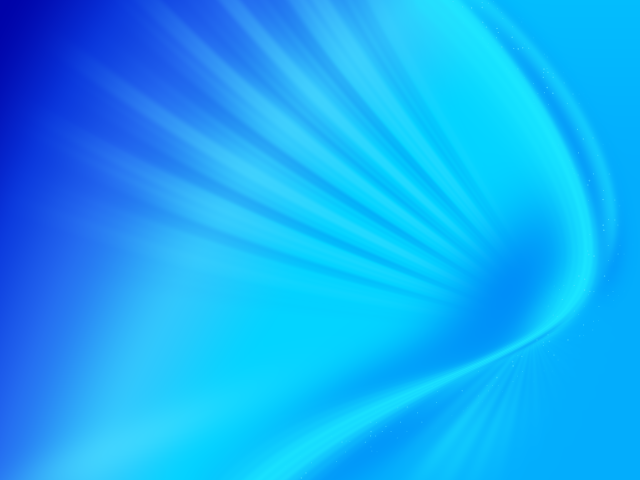
This background is drawn by a Shadertoy shader. Its source:

```glsl
// A blue-to-cyan backdrop: soft light rays fan out of a hub, enclosed by a
// glowing ribbon that sweeps down and bends left. The ribbon follows Bezier
// distance fields; rays and strands are layered sines; sparks are hashed cells.

const vec3 NAVY  = vec3(0.00, 0.01, 0.66);
const vec3 ROYAL = vec3(0.03, 0.20, 0.86);
const vec3 BLUE  = vec3(0.14, 0.41, 0.94);
const vec3 SKY   = vec3(0.20, 0.78, 0.99);
const vec3 CYAN  = vec3(0.01, 0.83, 1.00);
const vec3 AZURE = vec3(0.01, 0.68, 0.99);
const vec3 SHADE = vec3(0.00, 0.55, 0.97);
const vec3 GLOW  = vec3(0.12, 0.92, 1.00);
const vec3 PALE  = vec3(0.34, 0.89, 1.00);

const vec2 RAY_HUB = vec2(1.198, 0.288);
const vec2 FAN_HUB = vec2(1.110, 0.310);
const float RAY_FREQUENCY = 45.0;
const float RAY_STRENGTH = 0.30;
const float SPARK_CELLS = 95.0;
const int CURVE_STEPS = 28;

float bell(float x, float width) { x /= width; return exp(-x * x); }

float hash(vec2 p) {
    vec3 q = fract(p.xyx * vec3(0.1031, 0.1030, 0.0973));
    q += dot(q, q.yzx + 33.33);
    return fract((q.x + q.y) * q.z);
}

// Soft elliptical spot, stretched along an angle
float spot(vec2 p, vec2 center, vec2 radii, float angle) {
    vec2 axis = vec2(cos(angle), sin(angle));
    vec2 q = p - center;
    q = vec2(dot(q, axis), dot(q, vec2(-axis.y, axis.x))) / radii;
    return exp(-dot(q, q));
}

vec2 bezier(vec2 a, vec2 b, vec2 c, vec2 d, float t) {
    float u = 1.0 - t;
    return u * u * u * a + 3.0 * u * u * t * b + 3.0 * u * t * t * c + t * t * t * d;
}

// Signed distance to a cubic (positive outside the bend) and position along it
vec2 curveField(vec2 p, vec2 a, vec2 b, vec2 c, vec2 d) {
    vec2 best = vec2(10.0, 0.0), start = a;
    for (int i = 1; i <= CURVE_STEPS; i++) {
        vec2 end = bezier(a, b, c, d, float(i) / float(CURVE_STEPS));
        vec2 e = end - start, q = p - start;
        float h = clamp(dot(q, e) / dot(e, e), 0.0, 1.0);
        float dist = length(q - h * e);
        if (dist < abs(best.x)) {
            float side = e.x * q.y - e.y * q.x < 0.0 ? -1.0 : 1.0;
            best = vec2(side * dist, (float(i) - 1.0 + h) / float(CURVE_STEPS));
        }
        start = end;
    }
    return best;
}

// Diagonal colour ramp from the dark corner to cyan
vec3 backdrop(vec2 p) {
    float drop = 1.0 - p.y;
    float g = 0.75 * p.x + 0.4 * drop + 0.6 * p.x * drop;
    vec3 col = mix(NAVY, ROYAL, smoothstep(0.0, 0.22, g));
    col = mix(col, BLUE, smoothstep(0.14, 0.40, g));
    col = mix(col, SKY, smoothstep(0.32, 0.68, g));
    return mix(col, CYAN, smoothstep(0.62, 0.95, g));
}

// Signed brightness of the rays fanning to the upper left
float rays(vec2 p) {
    vec2 q = vec2(RAY_HUB.x - p.x, p.y - RAY_HUB.y);
    float r = length(q), a = atan(q.y, q.x) + 0.03 * sin(3.0 * r);
    float wave = cos(RAY_FREQUENCY * (a - 0.51) + 0.5 * sin(17.0 * a));
    wave += 0.30 * sin(113.0 * a + 1.0) + 0.13 * sin(271.0 * a);
    float mask = smoothstep(0.08, 0.50, a) * (1.0 - smoothstep(0.92, 1.15, a));
    return wave * mask * smoothstep(0.12, 0.5, r) * (1.0 - smoothstep(0.75, 1.3, r));
}

float sparks(vec2 p) {
    vec2 cell = floor(p * SPARK_CELLS);
    vec2 jitter = 0.25 + 0.5 * vec2(hash(cell + 7.0), hash(cell + 19.0));
    float size = mix(0.08, 0.2, hash(cell + 41.0));
    float dist = length(fract(p * SPARK_CELLS) - jitter);
    return step(0.84, hash(cell)) * (1.0 - smoothstep(size * 0.3, size + 0.08, dist));
}

void mainImage(out vec4 fragColor, in vec2 fragCoord) {
    vec2 p = fragCoord / iResolution.y;

    // Main ribbon in two joined curves, s runs 0..2; then the outer ribbon
    vec2 upper = curveField(p, vec2(0.92, 1.02), vec2(1.146, 0.809), vec2(1.302, 0.497), vec2(1.194, 0.366));
    vec2 lower = curveField(p, vec2(1.194, 0.366), vec2(1.111, 0.245), vec2(0.747, 0.184), vec2(0.521, -0.042));
    vec2 outer = curveField(p, vec2(0.98, 1.02), vec2(1.189, 0.852), vec2(1.389, 0.531), vec2(1.198, 0.361));
    bool onUpper = abs(upper.x) < abs(lower.x);
    float d = onUpper ? upper.x : lower.x;
    float s = onUpper ? upper.y : 1.0 + lower.y;

    // Inner field: ramp, rays, pale sweep and the shadow in the bend
    vec3 inside = backdrop(p);
    float ray = rays(p) * RAY_STRENGTH;
    inside = mix(inside, PALE, max(ray, 0.0));
    inside = mix(inside, inside * vec3(0.5, 0.68, 0.95), max(-ray, 0.0) * 1.3);
    inside = mix(inside, PALE, 0.45 * spot(p, vec2(0.28, 0.08), vec2(0.27, 0.05), 0.40));
    inside = mix(inside, SHADE, 0.95 * spot(p, vec2(1.06, 0.40), vec2(0.21, 0.10), 0.95));
    inside = mix(inside, SHADE, 0.65 * bell(d + 0.05, 0.06) * smoothstep(1.0, 1.25, s) * (1.0 - 0.5 * smoothstep(1.6, 2.0, s)));

    // Outer field: azure with a feathered fan below the bend
    vec3 outside = mix(AZURE, CYAN, 0.45 * smoothstep(0.6, 1.1, p.y));
    vec2 f = p - FAN_HUB;
    float fanAngle = atan(f.x, -f.y);
    float feather = 0.75 + 0.25 * sin(31.0 * fanAngle) * sin(13.0 * fanAngle + 1.0);
    outside = mix(outside, SHADE, 0.75 * bell(d - 0.055, 0.055) * smoothstep(1.15, 1.5, s));
    outside = mix(outside, GLOW, 0.6 * feather * spot(p, vec2(0.98, 0.12), vec2(0.20, 0.085), 1.0));
    outside = mix(outside, SHADE, 0.9 * bell(d - 0.035, 0.035) * smoothstep(-0.1, 0.3, s) * (1.0 - smoothstep(0.75, 1.0, s)));
    float rim = bell(outer.x, outer.x < 0.0 ? 0.028 : 0.014);
    outside = mix(outside, GLOW, 0.55 * rim * (1.0 - smoothstep(0.65, 1.0, outer.y)));
    vec3 col = mix(inside, outside, smoothstep(-0.012, 0.018, d));

    // Ribbon body: broad at both ends, pinched past the bend, finely stranded
    float width = mix(0.085, 0.045, smoothstep(0.0, 0.9, s));
    width = mix(width, 0.011, smoothstep(0.85, 1.25, s)) + 0.055 * smoothstep(1.35, 2.0, s);
    float outerWidth = mix(0.018, width * 0.8, smoothstep(1.0, 1.5, s));
    float body = bell(d, d < 0.0 ? width : outerWidth);
    float strands = 0.9 + 0.1 * sin(d / width * 17.0 + 2.0 * s) * sin(d / width * 7.0);
    col = mix(col, GLOW, 0.85 * body * strands);
    col = mix(col, GLOW, 0.4 * spot(p, vec2(1.14, 0.345), vec2(0.09, 0.035), 0.85));
    col = mix(col, SHADE, 0.5 * bell(d - 0.008, 0.005) * bell(s - 1.22, 0.16));

    // Sparks drifting beside the ribbons
    float drift = max(bell(outer.x + 0.02, 0.03), 0.7 * bell(d - 0.035, 0.03));
    col = mix(col, PALE, 0.6 * sparks(p) * drift);

    fragColor = vec4(clamp(col, 0.0, 1.0), 1.0);
}
```
